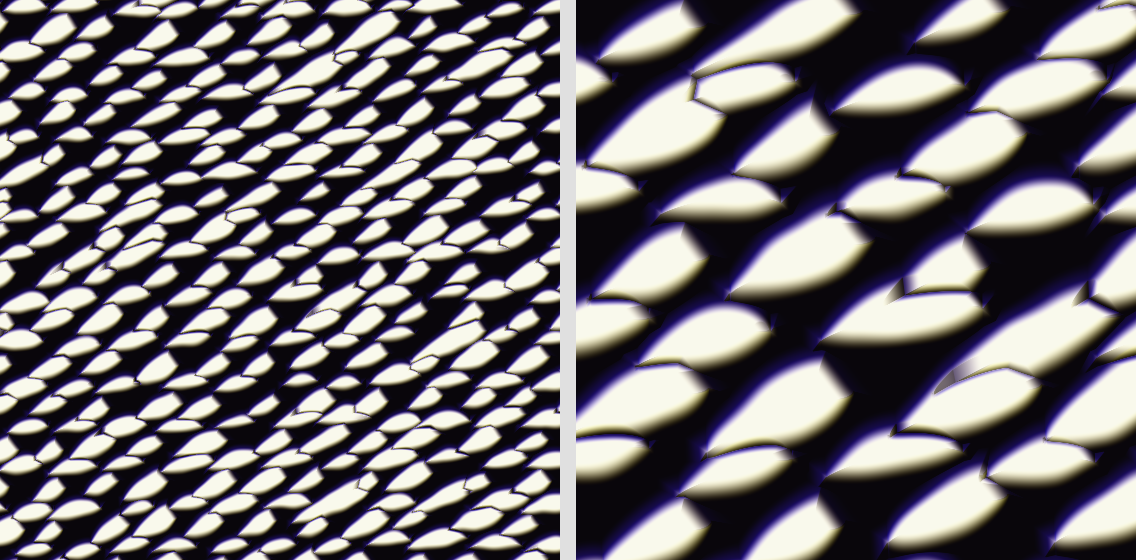
Left: the whole. Right: its middle third, enlarged.
Write a three.js fragment shader that draws this texture.

```glsl
// Slanted, glossy white grains in staggered rows on black, with blue and olive edges.
varying vec2 vUv;

const vec2 GRID = vec2(10.7, 27.0);            // grains across, rows up
const vec2 JITTER = vec2(0.32, 0.42);          // scatter inside a cell
const float WARP = 0.028;                      // slow bending of the rows
const float WARP_SCALE = 4.0;
const float ROUGHNESS = 0.005;                 // wobble of the grain outline
const float ROUGH_SCALE = 34.0;
const float LONG_SHARE = 0.06;                 // share of stretched grains
const float CREASE_GAP = 0.0022;               // dark gap where grains overlap
const vec2 LIT_EDGE = vec2(-0.0042, 0.0040);   // ramp on the upper left
const vec2 SHADED_EDGE = vec2(-0.0040, 0.0078); // ramp on the lower right
const float HALO_WIDTH = 0.0125;
const vec2 FRINGE = vec2(0.0008, -0.0008);     // displacement of the blue layer
const vec2 CHOP_NORMAL = vec2(0.8, 0.6);       // facing of a block's blunt end
const vec3 BLACK = vec3(0.035, 0.025, 0.045);
const vec3 WHITE = vec3(0.975, 0.975, 0.925);
const vec3 HALO = vec3(0.055, 0.02, 0.26);

vec3 hash3(vec2 cell) {
  vec3 q = fract(cell.xyx * vec3(0.1031, 0.1030, 0.0973));
  q += dot(q, q.yxz + 33.33);
  return fract((q.xxy + q.yzz) * q.zyx);
}

float noise(vec2 p) {
  vec2 i = floor(p);
  vec2 f = fract(p);
  f = f * f * (3.0 - 2.0 * f);
  float low = mix(hash3(i).x, hash3(i + vec2(1.0, 0.0)).x, f.x);
  float high = mix(hash3(i + vec2(0.0, 1.0)).x, hash3(i + 1.0).x, f.x);
  return mix(low, high, f.y);
}

// Depth inside one grain; kind runs from a flat-bottomed dome to a steep block.
float grain(vec2 p, float kind, float size, float stretch) {
  float halfLength = mix(0.043, 0.036, kind) * size * stretch;
  float top = mix(0.022, 0.020, kind) * size;
  float bottom = mix(0.005, 0.018, kind) * size;
  float slope = mix(0.08, 0.54, kind);
  float u = p.x / halfLength;
  float v = p.y - slope * p.x;
  float profile = pow(max(1.0 - u * u, 0.0001), mix(0.9, 0.55, kind));
  profile *= 1.0 + mix(0.15, 0.45, kind) * clamp(u, -1.0, 1.0);
  float depth = min(top * profile - v, v + bottom * profile);
  depth *= inversesqrt(1.0 + slope * slope);
  float chop = halfLength * mix(1.0, 0.86, kind) - dot(p, CHOP_NORMAL);
  return min(min(depth, chop), (1.0 - abs(u)) * halfLength);
}

// Depth inside the nearest grain, reduced where a second one overlaps it.
float grainField(vec2 p) {
  float best = -1.0;
  float second = -1.0;
  float baseRow = floor(p.y * GRID.y);
  for (int j = -2; j <= 2; j++) {
    float row = baseRow + float(j);
    float parity = mod(row, 2.0);
    float stagger = 0.5 * parity;
    float baseColumn = floor(p.x * GRID.x - stagger);
    for (int i = -1; i <= 1; i++) {
      vec2 cell = vec2(baseColumn + float(i), row);
      vec3 place = hash3(cell + 17.0);
      vec3 form = hash3(cell + 71.0);
      vec2 center = cell + 0.5 + JITTER * (place.xy - 0.5);
      center.x += stagger;
      float isLong = step(1.0 - LONG_SHARE, form.z);
      float kind = mix(mix(parity, form.x, 0.42), 0.85, isLong);
      float size = mix(0.74, 1.2, form.y);
      float depth = grain(p - center / GRID, kind, size, mix(1.0, 1.6, isLong));
      second = max(second, min(best, depth));
      best = max(best, depth);
    }
  }
  return best - max(second + CREASE_GAP, 0.0);
}

void main() {
  // Bend the rows
  vec2 bend = vec2(noise(vUv * WARP_SCALE), noise(vUv * WARP_SCALE + 31.7)) - 0.5;
  vec2 p = vUv + WARP * bend;

  // Warm and blue layers, slightly apart
  float rough = ROUGHNESS * (noise(vUv * ROUGH_SCALE) - 0.5);
  float warm = grainField(p) + rough;
  float cool = grainField(p + FRINGE) + rough;

  // Edges facing the upper left are crisp and blue, the others fade through olive
  float lit = smoothstep(-0.5, 0.5, (cool - warm) / length(FRINGE));
  vec2 ramp = mix(SHADED_EDGE, LIT_EDGE, lit);
  vec3 light = smoothstep(vec3(ramp.x), vec3(ramp.y), vec3(warm + 0.0002, warm, cool));
  float halo = lit * smoothstep(-HALO_WIDTH, -0.001, cool);
  vec3 color = mix(BLACK + HALO * halo, WHITE, light);
  gl_FragColor = vec4(color, 1.0);
}
```
